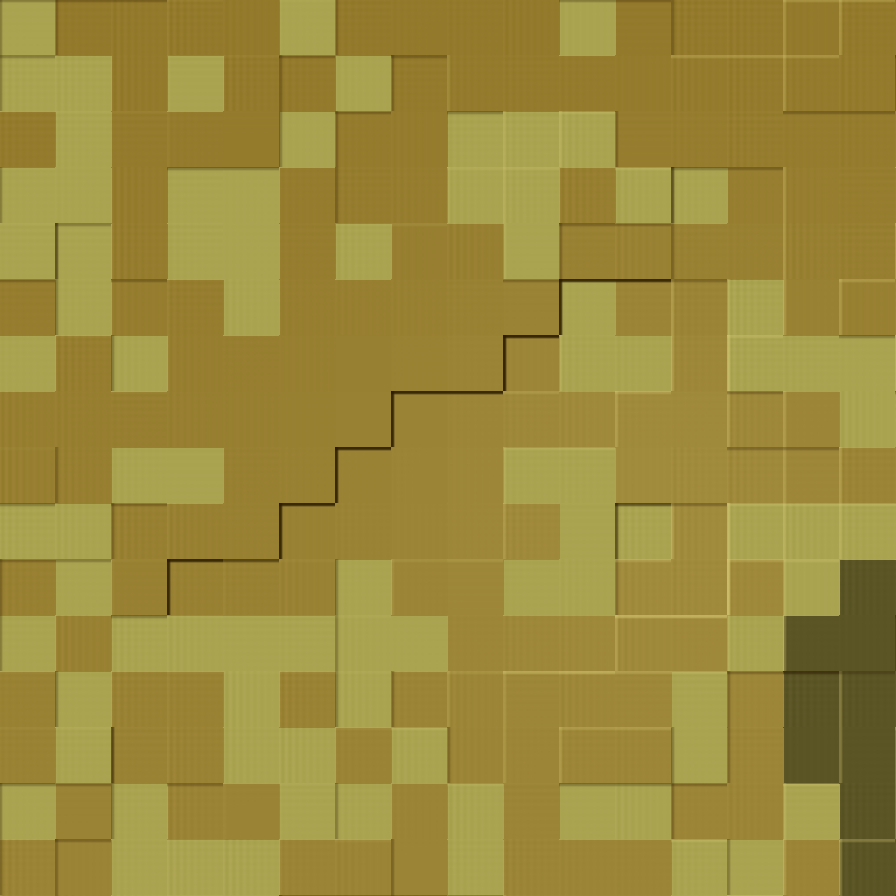
This pattern is drawn by a WebGL 1 fragment shader. Its source:

```glsl
precision highp float;
// Terraced tile map: square cells of earth, grass and a pond seen from above.
// Layered sines give a stepped height; each cell draws a line on its left and
// top side, dark where the ground rises and light where it falls.

uniform vec2 u_resolution;

const float GRID = 16.0;            // cells along one side
const float LINE_WIDTH = 0.046;     // in cells
const float LINE_SOFTNESS = 0.024;
const float SHADE_PER_STEP = 0.29;
const float LIGHT_PER_STEP = 0.24;
const float GRASS_SHARE = 0.37;
const float RIBS = 8.0;             // fine stripes per cell
const float RIB_CONTRAST = 0.022;
const float CLIFF_HEIGHT = 3.0;
const vec2 HOLLOW = vec2(6.0, 6.8); // calm, bare ground below the cliff
const vec2 POND = vec2(15.3, 12.25);
const vec2 POND_RADIUS = vec2(1.5, 3.2);

const vec3 EARTH_LOW = vec3(0.570, 0.467, 0.160);
const vec3 EARTH_HIGH = vec3(0.630, 0.545, 0.237);
const vec3 GRASS = vec3(0.665, 0.640, 0.315);
const vec3 WATER = vec3(0.355, 0.330, 0.145);
const vec3 SHADE = vec3(0.17, 0.11, 0.0);
const vec3 LIGHT = vec3(0.83, 0.78, 0.45);

float hash(vec2 c) {
  return fract(sin(dot(c, vec2(127.1, 311.7))) * 4375.85);
}

// Soft round bump, 1 at the centre
float bump(vec2 offset, float radius) {
  return exp(-dot(offset, offset) / (radius * radius));
}

// Whole-numbered terrain height of a cell
float terrace(vec2 c) {
  float relief = 0.55 * sin(1.1 * c.x + 0.9 * sin(0.8 * c.y))
               + 0.50 * sin(1.3 * c.y + 0.7 * c.x)
               + 0.30 * sin(2.1 * c.x - 1.7 * c.y);
  relief *= 1.0 - bump(c - HOLLOW, 2.8);
  float cliff = step(16.0, c.x + 1.3 * c.y) * step(4.5, c.y);
  cliff *= 1.0 - smoothstep(10.5, 14.0, c.x);
  cliff *= 1.0 - smoothstep(9.0, 13.0, c.y);
  return floor(relief + CLIFF_HEIGHT * cliff + 0.5);
}

// Flat colour of a cell
vec3 surface(vec2 c) {
  vec2 pond = (c - POND) / POND_RADIUS;
  if (dot(pond, pond) < 1.0) return WATER;
  float density = GRASS_SHARE + 0.12 * sin(1.6 * c.y + 0.4 * c.x);
  density -= 0.6 * bump(c - HOLLOW, 2.4);
  if (hash(c) < density) return GRASS;
  float tone = 0.1 + 0.035 * c.y + 0.6 * bump(c - vec2(11.0, 8.0), 4.5);
  return mix(EARTH_LOW, EARTH_HIGH, clamp(tone, 0.0, 1.0));
}

// Shade or light along one cell side, by the height step across it
vec3 drawEdge(vec3 color, float rise, float dist, float lightGain) {
  float line = 1.0 - smoothstep(LINE_WIDTH - LINE_SOFTNESS,
                                LINE_WIDTH + LINE_SOFTNESS, dist);
  color = mix(color, SHADE, line * clamp(rise * SHADE_PER_STEP, 0.0, 0.9));
  float glow = clamp(-rise * LIGHT_PER_STEP * lightGain, 0.0, 0.8);
  return mix(color, LIGHT, line * glow);
}

void main() {
  // Cell coordinates with y pointing down
  float pixel = GRID / min(u_resolution.x, u_resolution.y);
  vec2 p = vec2(gl_FragCoord.x, u_resolution.y - gl_FragCoord.y) * pixel;
  p += 0.5 * pixel; // the blend between cells lies inside one cell
  vec2 cell = floor(p);
  vec2 local = p - cell;
  vec2 left = cell - vec2(1.0, 0.0);
  vec2 above = cell - vec2(0.0, 1.0);

  // Cell colour, smoothed towards its neighbours
  vec2 cover = clamp(local / pixel, 0.0, 1.0);
  vec3 color = mix(surface(left), surface(cell), cover.x);
  color = mix(surface(above), color, cover.y);

  // Fine ribs fading away from the sides
  vec2 rib = cos(6.2832 * RIBS * local) * exp(-2.0 * local);
  vec2 strength = vec2(hash(cell + 31.0), 0.5 * hash(cell + 57.0));
  strength *= 1.0 - bump(cell - HOLLOW, 2.8);
  color += RIB_CONTRAST * dot(rib, strength) * vec3(1.0, 0.8, 1.0);

  // Height steps
  float height = terrace(cell);
  float lightGain = mix(0.2, 1.3, smoothstep(4.0, 12.0, cell.x));
  color = drawEdge(color, height - terrace(left), local.x, lightGain);
  color = drawEdge(color, height - terrace(above), local.y, lightGain);

  gl_FragColor = vec4(color, 1.0);
}
```
